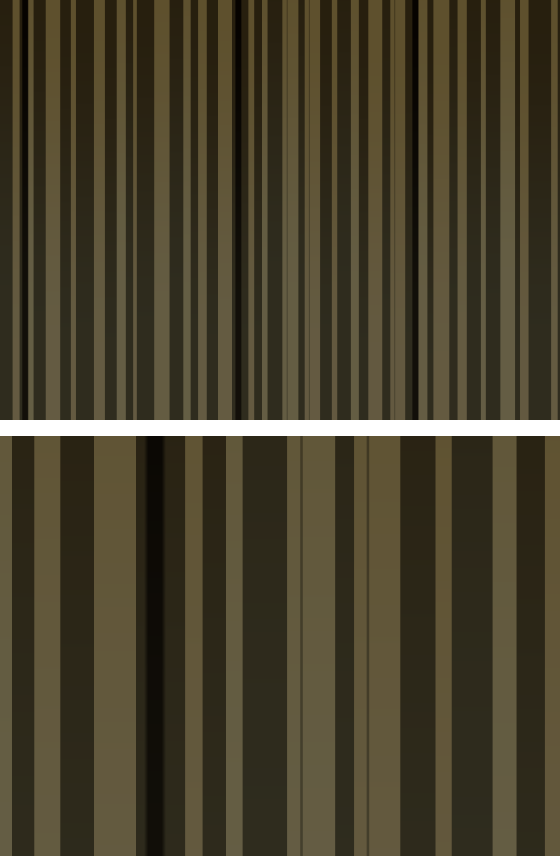
Top, the full canvas; bottom, a detail of the centre.
This pattern is drawn by a WebGL 2 fragment shader. Its source:

```glsl
#version 300 es
precision highp float;

uniform vec2 u_resolution;
out vec4 fragColor;

const float STRIPE_COUNT = 26.0;
const float BAR_COUNT = 3.0;

float hash(float n, float seed) {
    return fract(sin(n * 12.9898 + seed * 78.233) * 43758.5453);
}

// Coverage of the interval from left to right, with edges of the given softness
float band(float x, float left, float right, float soft) {
    return clamp((x - left) / soft + 0.5, 0.0, 1.0)
         * clamp((right - x) / soft + 0.5, 0.0, 1.0);
}

// Vertical fade from the lower tone to the upper one, shifted for each stripe
vec3 fade(vec3 lower, vec3 upper, float y, float shift) {
    return mix(lower, upper, smoothstep(0.2, 1.05, y + shift));
}

// Light stripe of one cell: x is its left edge, y its right edge
vec2 stripeEdges(float cell) {
    float width = mix(0.15, 0.82, hash(cell, 1.0));
    float left = mix(0.08, 0.92 - width, hash(cell, 2.0));
    return vec2(left, left + width);
}

vec3 stripes(vec2 uv, float pixel) {
    float x = uv.x * STRIPE_COUNT;
    float soft = pixel * STRIPE_COUNT;
    float cell = floor(x);
    float local = x - cell;
    vec2 edges = stripeEdges(cell);

    // Dark gaps run across cell borders, so they change index inside a stripe
    float gap = cell + step(0.5 * (edges.x + edges.y), local);
    float darkShift = 0.25 * (hash(gap, 3.0) - 0.5);
    vec3 dark = fade(vec3(0.183, 0.172, 0.118), vec3(0.152, 0.120, 0.055), uv.y, darkShift);

    float warmth = hash(cell, 4.0);
    vec3 lightLow = mix(vec3(0.392, 0.367, 0.267), vec3(0.390, 0.350, 0.250), warmth);
    vec3 light = fade(lightLow, vec3(0.368, 0.313, 0.175), uv.y, 0.2 * (warmth - 0.5));

    // Hairline seam in a few of the wide stripes
    float seamX = mix(edges.x, edges.y, 0.3);
    float hasSeam = step(0.6, edges.y - edges.x) * step(0.6, hash(cell, 5.0));
    float seam = hasSeam * band(local, seamX - 0.02, seamX + 0.02, soft);
    light = mix(light, dark, 0.6 * seam);

    return mix(dark, light, band(local, edges.x, edges.y, soft));
}

// Sparse near-black bars, one in each wide cell
float barMask(float x, float pixel) {
    float cell = floor(x * BAR_COUNT);
    float center = (cell + mix(0.12, 0.3, hash(cell, 6.0))) / BAR_COUNT;
    return band(x, center - 0.0053, center + 0.0053, max(pixel, 0.0025));
}

void main() {
    vec2 uv = gl_FragCoord.xy / u_resolution;
    float pixel = 1.0 / u_resolution.x;

    vec3 color = stripes(uv, pixel);
    vec3 black = fade(vec3(0.070, 0.060, 0.035), vec3(0.022, 0.010, 0.0), uv.y, 0.0);
    color = mix(color, black, barMask(uv.x, pixel));

    fragColor = vec4(color, 1.0);
}
```
